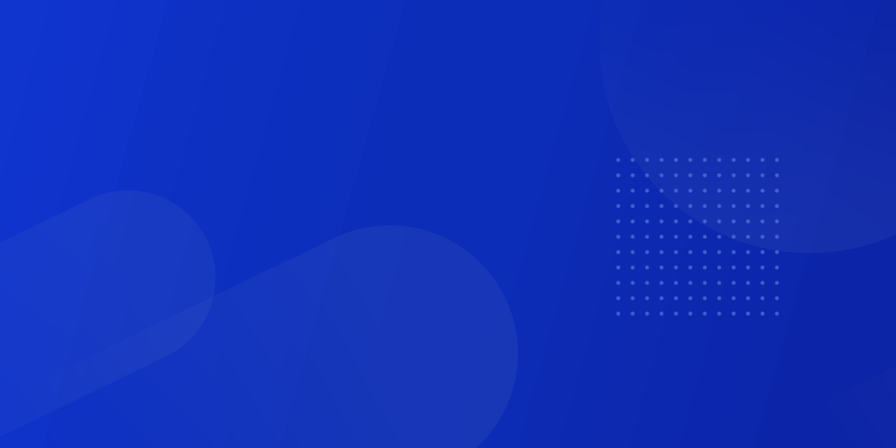
This background is drawn by a WebGL 1 fragment shader. Its source:

```glsl
precision highp float;
// Blue diagonal gradient with fading translucent capsules, a disc and a dot grid.

uniform vec2 u_resolution;

const vec3 BLUE_LEFT = vec3(0.064, 0.208, 0.825);
const vec3 BLUE_MID = vec3(0.048, 0.178, 0.722);
const vec3 BLUE_RIGHT = vec3(0.048, 0.138, 0.650);
const vec3 MIST = vec3(0.46, 0.56, 0.74);
const vec3 DOT_COLOR = vec3(0.32, 0.46, 0.86);
const vec2 AXIS = vec2(-0.900, -0.435); // direction of the capsule tails

// Antialiased coverage of a signed distance
float fill(float dist, float pixel) {
  return 1.0 - smoothstep(-0.5 * pixel, 0.5 * pixel, dist);
}

// Capsule with a round head and an endless tail, fading along the tail
float capsule(vec2 p, vec2 head, float radius, float fadeLength, float pixel) {
  vec2 q = p - head;
  float along = dot(q, AXIS);
  float dist = length(q - AXIS * max(along, 0.0)) - radius;
  float fade = 1.0 - clamp(along / fadeLength, 0.0, 1.0);
  return fill(dist, pixel) * fade;
}

// Disc that fades from its lower edge upward
float fadingDisc(vec2 p, vec2 center, float radius, float pixel) {
  float fade = 1.0 - smoothstep(0.45, 1.1, p.y);
  return fill(length(p - center) - radius, pixel) * fade;
}

// Regular grid of round dots; first is the lower left dot
float dotGrid(vec2 p, vec2 first, vec2 spacing, vec2 count, float radius, float pixel) {
  vec2 cell = clamp(floor((p - first) / spacing + 0.5), vec2(0.0), count - 1.0);
  float dist = length(p - first - cell * spacing) - radius;
  return 1.0 - smoothstep(-pixel, pixel, dist);
}

// Gradient with faint slanted steps
vec3 backdrop(vec2 p, float pixel) {
  float slant = p.x - 0.28 * p.y;
  vec3 color = mix(BLUE_LEFT, BLUE_MID, smoothstep(-0.5, 1.0, slant + 0.1));
  color = mix(color, BLUE_RIGHT, smoothstep(0.75, 2.1, slant));
  float band = fract((slant - 0.094) / 0.53);
  float edge = smoothstep(0.0, 2.0 * pixel, band);
  return color + vec3(0.002, 0.005, 0.012) * (band - 0.5) * edge;
}

void main() {
  float pixel = 1.0 / u_resolution.y;
  vec2 p = gl_FragCoord.xy * pixel;
  p.x += 1.0 - 0.5 * u_resolution.x * pixel;

  vec3 color = backdrop(p, pixel);

  // Translucent shapes
  color = mix(color, MIST, 0.105 * capsule(p, vec2(0.870, 0.211), 0.286, 0.78, pixel));
  color = mix(color, MIST, 0.095 * capsule(p, vec2(0.286, 0.380), 0.195, 0.95, pixel));
  color = mix(color, MIST, 0.080 * capsule(p, vec2(2.330, 0.010), 0.300, 0.42, pixel));
  color = mix(color, MIST, 0.090 * fadingDisc(p, vec2(1.807, 0.904), 0.469, pixel));

  // Dot grid
  float dots = dotGrid(p, vec2(1.380, 0.300), vec2(0.0322, 0.0343), vec2(12.0, 11.0), 0.0042, pixel);
  color = mix(color, DOT_COLOR, 0.75 * dots);

  gl_FragColor = vec4(color, 1.0);
}
```
